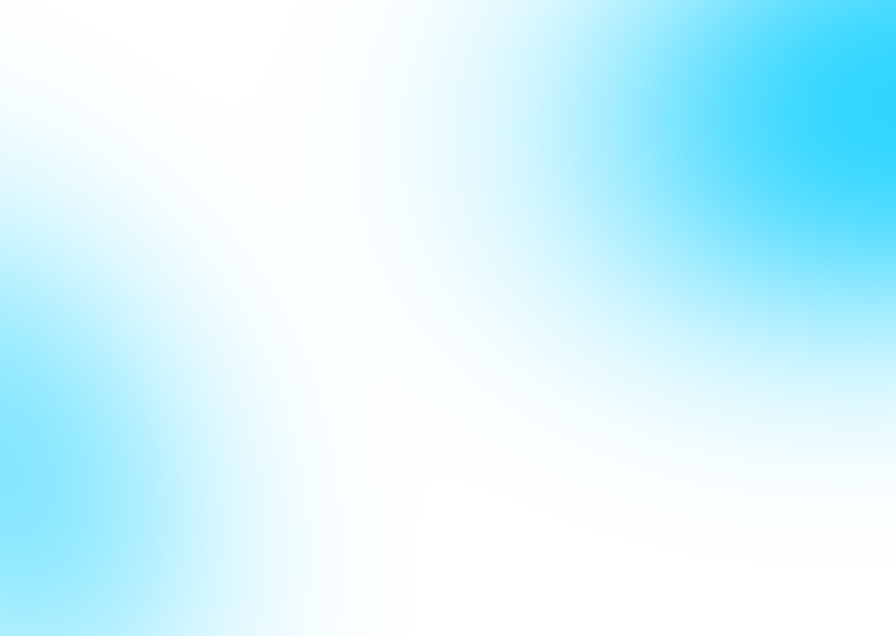
A WebGL 1 fragment shader for this background:

```glsl
precision highp float;

uniform vec2 u_resolution;

// Positions and spreads are in canvas heights, angles in radians.
const vec3 PAPER = vec3(1.0);
const vec3 CYAN = vec3(0.0, 0.80, 1.0);

const vec2 RIGHT_CENTER = vec2(1.419, 0.840);
const vec2 RIGHT_SPREAD = vec2(0.356, 0.255);
const float RIGHT_ANGLE = 0.16;
const float RIGHT_STRENGTH = 0.81;

const vec2 LEFT_CENTER = vec2(-0.010, 0.267);
const vec2 LEFT_SPREAD = vec2(0.305, 0.225);
const float LEFT_ANGLE = 2.05;
const float LEFT_STRENGTH = 0.47;

const float FALLOFF = 1.15; // above 1.0 gives a flatter core and shorter tail

// Soft elliptical glow whose long axis lies along the given angle.
float glow(vec2 p, vec2 center, vec2 spread, float angle) {
    float c = cos(angle);
    float s = sin(angle);
    vec2 d = p - center;
    vec2 q = vec2(c * d.x + s * d.y, c * d.y - s * d.x) / spread;
    return exp(-pow(0.5 * dot(q, q), FALLOFF));
}

void main() {
    vec2 p = gl_FragCoord.xy / u_resolution.y;

    // Both glows tint the paper towards cyan.
    float tint = RIGHT_STRENGTH * glow(p, RIGHT_CENTER, RIGHT_SPREAD, RIGHT_ANGLE)
               + LEFT_STRENGTH * glow(p, LEFT_CENTER, LEFT_SPREAD, LEFT_ANGLE);

    gl_FragColor = vec4(mix(PAPER, CYAN, clamp(tint, 0.0, 1.0)), 1.0);
}
```
